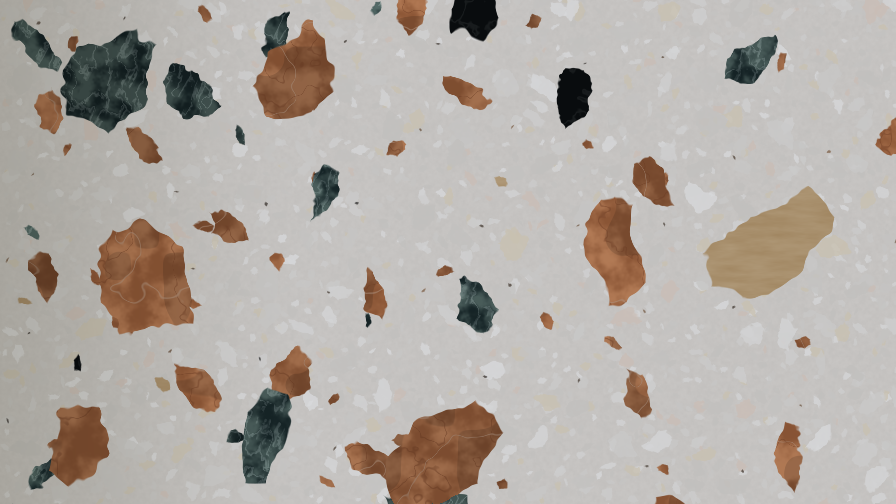
This texture is drawn by a WebGL 1 fragment shader. Its source:

```glsl
precision highp float;
// Terrazzo slab: a pale cement ground filled with whitish gravel, then scattered
// marble chips in orange, green, black and tan. Chips are jittered-grid polygons
// cut by random half planes, roughened by noise, denser towards the left.
uniform vec2 u_resolution;

float hash(vec2 p) {
  vec3 q = fract(p.xyx * vec3(0.1031, 0.1030, 0.0973));
  q += dot(q, q.yzx + 33.33);
  return fract((q.x + q.y) * q.z);
}

float noise(vec2 p) {
  vec2 i = floor(p), f = fract(p);
  f = f * f * (3.0 - 2.0 * f);
  return mix(mix(hash(i), hash(i + vec2(1, 0)), f.x),
             mix(hash(i + vec2(0, 1)), hash(i + 1.0), f.x), f.y);
}

float fbm(vec2 p) {
  float sum = 0.0, amp = 0.5;
  for (int k = 0; k < 4; k++) {
    sum += amp * noise(p);
    p = mat2(1.6, 1.2, -1.2, 1.6) * p + 7.3;
    amp *= 0.5;
  }
  return sum / 0.9375;
}

vec2 wobble(vec2 p) {
  return vec2(noise(p), noise(p + 37.7)) - 0.5;
}

// Thin lines along the middle level of the noise
float veins(vec2 p, float width) {
  return 1.0 - smoothstep(0.0, width, abs(fbm(p) - 0.5));
}

// Convex chip of unit radius: the intersection of seven random half planes
float chipShape(vec2 q, vec2 key) {
  float d = -1.0;
  for (int k = 0; k < 7; k++) {
    vec2 side = key + float(k) * vec2(3.7, 8.1);
    float a = (float(k) + 0.8 * hash(side)) * 0.8976;
    d = max(d, dot(q, vec2(cos(a), sin(a))) - mix(0.62, 1.0, hash(side + 5.3)));
  }
  return d;
}

// Nearest chip of one layer: x distance, y kind, z tint.
// density holds the share of filled cells at the left and right edge.
vec3 scatter(vec2 p, float cell, float radius, vec2 density, float spread, float seed) {
  vec2 g = p / cell;
  g += radius * (0.24 * wobble(g * 3.0 + seed) + 0.17 * wobble(g * 8.0) + 0.07 * wobble(g * 22.0));
  vec3 best = vec3(1.0, 0.0, 0.0);
  for (int j = -1; j <= 1; j++) {
    for (int i = -1; i <= 1; i++) {
      vec2 id = floor(g) + vec2(float(i), float(j));
      vec2 key = id + seed * 91.0;
      float x = (id.x + 0.5) * cell * u_resolution.y / u_resolution.x;
      float filled = fract(dot(id, vec2(0.7549, 0.5698)) + seed);
      if (filled > mix(density.x, density.y, x)) continue;
      vec2 centre = id + 0.5 + 0.6 * (vec2(hash(key), hash(key + 17.1)) - 0.5);
      float lean = spread * (hash(key + 29.3) - 0.5);
      float c = cos(lean), s = sin(lean);
      vec2 halfSize = radius * mix(0.6, 1.05, hash(key + 41.9))
                    * vec2(mix(0.42, 0.78, hash(key + 53.2)), 1.0);
      float d = chipShape(mat2(c, -s, s, c) * (g - centre) / halfSize, key) * halfSize.x * cell;
      float kind = fract(dot(id, vec2(0.618, 0.414)) + seed + 0.4);
      if (d < best.x) best = vec3(d, kind, hash(key + 67.4));
    }
  }
  return best;
}

vec3 marble(vec2 p, float kind, float tint) {
  float cloud = fbm(p * 26.0 + tint * 9.0);
  if (kind > 0.93) return vec3(0.035, 0.048, 0.055) + 0.06 * veins(p * 20.0, 0.04);
  if (kind > 0.74 && kind < 0.88) {
    float streak = fbm(p * vec2(20.0, 90.0));
    return mix(vec3(0.61, 0.50, 0.35), vec3(0.75, 0.68, 0.57), 0.5 * streak + 0.5 * tint);
  }
  if (kind > 0.5 && kind < 0.74) {
    vec3 green = mix(vec3(0.09, 0.15, 0.16), vec3(0.31, 0.39, 0.38), smoothstep(0.3, 0.65, cloud));
    green *= mix(0.75, 1.1, tint);
    return green + 0.13 * veins(p * vec2(44.0, 24.0) + cloud * 2.0, 0.07);
  }
  // Orange breccia: soft clouds, crisp darker patches and hairline cracks
  vec3 orange = mix(vec3(0.52, 0.32, 0.20), vec3(0.67, 0.46, 0.32), smoothstep(0.25, 0.75, cloud));
  orange *= 1.0 - 0.13 * smoothstep(0.53, 0.57, noise(p * 17.0 + 3.0));
  orange = mix(orange, vec3(0.40, 0.22, 0.13), 0.4 * veins(p * 13.0 + 4.0, 0.018));
  orange = mix(orange, vec3(0.66, 0.56, 0.49), 0.5 * veins(p * 6.0 + 11.0, 0.008));
  return orange * mix(0.93, 1.06, tint);
}

vec3 gravel(float kind, float tint) {
  if (kind > 0.95) return vec3(0.79, 0.74, 0.71);
  if (kind > 0.87) return vec3(0.785, 0.755, 0.69);
  return mix(vec3(0.755, 0.75, 0.742), vec3(0.85, 0.855, 0.865), tint * tint);
}

float cover(float d) {
  float soft = max(0.65 / u_resolution.y, 0.001);
  return 1.0 - smoothstep(-soft, soft, d);
}

void main() {
  vec2 p = gl_FragCoord.xy / u_resolution.y;
  float x = gl_FragCoord.x / u_resolution.x;

  // Cement ground and pale gravel, fine to coarse
  vec3 colour = vec3(0.772, 0.763, 0.755) + 0.03 * (fbm(p * 150.0) - 0.5);
  for (int k = 0; k < 3; k++) {
    float cell = 0.026 * pow(1.75, float(k));
    vec3 stone = scatter(p, cell, 0.45, vec2(0.5, 0.68), 6.28, 0.17 + 0.23 * float(k));
    colour = mix(colour, gravel(stone.y, stone.z), 0.75 * cover(stone.x));
  }

  // Dark specks, then marble chips from small to large
  vec3 speck = scatter(p, 0.045, 0.11, vec2(0.06, 0.04), 6.28, 0.31);
  colour = mix(colour, mix(vec3(0.2), vec3(0.52, 0.4, 0.3), speck.z), 0.8 * cover(speck.x));
  vec3 chip = scatter(p, 0.085, 0.26, vec2(0.24, 0.03), 3.0, 0.73);
  colour = mix(colour, marble(p, chip.y, chip.z), cover(chip.x));
  chip = scatter(p, 0.17, 0.42, vec2(0.62, 0.08), 2.2, 0.22);
  colour = mix(colour, marble(p, chip.y, chip.z), cover(chip.x));
  chip = scatter(p, 0.36, 0.39, vec2(0.75, 0.2), 1.3, 0.5);
  colour = mix(colour, marble(p, chip.y, chip.z), cover(chip.x));

  // Room light fades towards the left edge
  colour *= mix(vec3(0.84, 0.835, 0.805), vec3(1.0), smoothstep(-0.08, 0.36, x));
  gl_FragColor = vec4(colour, 1.0);
}
```
